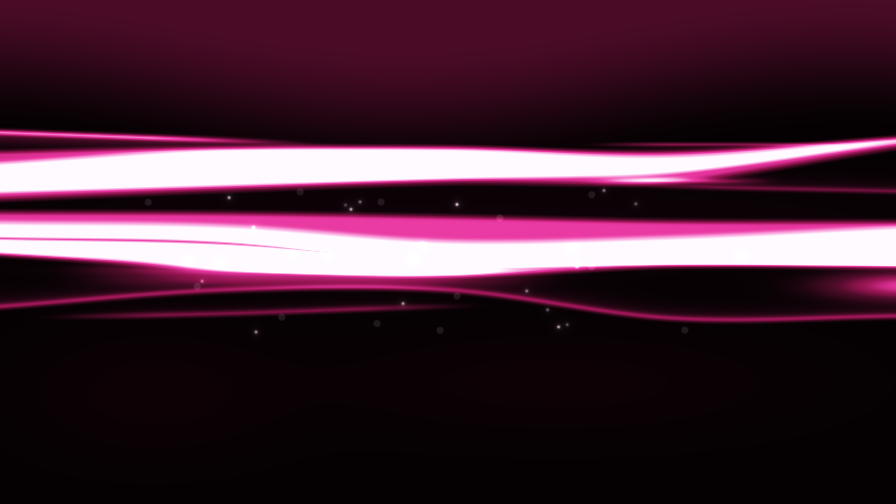
This background is drawn by a WebGL 2 fragment shader. Its source:

```glsl
#version 300 es
precision highp float;

uniform vec2 u_resolution;
out vec4 outColor;

const vec3 WINE = vec3(0.27, 0.04, 0.14);
const vec3 PLUM = vec3(0.56, 0.07, 0.30);
const vec3 MAGENTA = vec3(0.91, 0.20, 0.62);
const vec3 PINK = vec3(0.98, 0.66, 0.88);

float hash(float n) {
    return fract(sin(n * 127.1) * 43758.5453);
}

// Smooth curve through five heights spaced evenly across the canvas
float curve(float x, float a, float b, float c, float d, float e) {
    float h[7] = float[7](2.0 * a - b, a, b, c, d, e, 2.0 * e - d);
    float s = clamp(x, 0.0, 1.0) * 4.0;
    int i = min(int(s), 3);
    float t = s - float(i);
    float p = h[i], q = h[i + 1], r = h[i + 2], w = h[i + 3];
    return q + 0.5 * t * (r - p + t * (2.0 * p - 5.0 * q + 4.0 * r - w
        + t * (3.0 * (q - r) + w - p)));
}

// Filled band between two heights, with its own softness on each side
float ribbon(float y, float top, float bottom, float softTop, float softBottom) {
    return smoothstep(-softTop, softTop, top - y)
         * smoothstep(-softBottom, softBottom, y - bottom);
}

// Thin line with a one-sided tail; a negative tail hangs below
float filament(float d, float width, float tail) {
    float core = exp(-d * d / (width * width));
    float side = smoothstep(-width, width, d * sign(tail));
    return core + 0.6 * side * exp(-abs(d / tail));
}

float span(float x, float start, float end, float soft) {
    return smoothstep(start - soft, start + soft, x)
         * (1.0 - smoothstep(end - soft, end + soft, x));
}

float blob(vec2 p, vec2 center, vec2 size) {
    vec2 q = (p - center) / size;
    return exp(-dot(q, q));
}

vec3 heatColor(float heat) {
    vec3 c = mix(vec3(0.0), WINE, smoothstep(0.0, 0.3, heat));
    c = mix(c, PLUM, smoothstep(0.25, 0.5, heat));
    c = mix(c, MAGENTA, smoothstep(0.45, 0.75, heat));
    c = mix(c, PINK, smoothstep(0.72, 0.92, heat));
    return mix(c, vec3(1.0, 0.98, 1.0), smoothstep(0.88, 1.05, heat));
}

vec3 backdrop(vec2 p) {
    float lift = 0.05 * cos((p.x - 0.45) * 6.2832);
    float upper = smoothstep(0.69, 0.96, p.y + lift);
    float lower = blob(p, vec2(0.17, 0.22), vec2(0.14, 0.12))
                + blob(p, vec2(0.62, 0.24), vec2(0.25, 0.10));
    return vec3(0.018, 0.004, 0.010) + WINE * upper + vec3(0.035, 0.0, 0.010) * lower;
}

float upperBand(float x, float y) {
    float body = ribbon(y, curve(x, 0.699, 0.708, 0.709, 0.700, 0.727),
        curve(x, 0.604, 0.622, 0.637, 0.640, 0.706), 0.008, 0.010);
    float white = ribbon(y, curve(x, 0.676, 0.702, 0.705, 0.690, 0.725),
        curve(x, 0.618, 0.632, 0.645, 0.658, 0.716), 0.012, 0.008);
    float crest = filament(y - curve(x, 0.738, 0.722, 0.704, 0.700, 0.700), 0.006, -0.020);
    float trail = filament(y - curve(x, 0.640, 0.640, 0.645, 0.630, 0.620), 0.005, 0.015);
    float wisp = filament(y - 0.640, 0.006, 0.010) * span(x, 0.69, 0.83, 0.05);
    float veil = filament(y - 0.714, 0.004, -0.008) * span(x, 0.69, 0.90, 0.06);
    return 0.62 * body + 0.50 * white + 0.62 * crest * span(x, -0.2, 0.28, 0.12)
        + 0.26 * trail * span(x, 0.72, 1.3, 0.12) + 0.35 * wisp + 0.32 * veil;
}

float middleBand(float x, float y) {
    float body = ribbon(y, curve(x, 0.579, 0.577, 0.570, 0.561, 0.560),
        curve(x, 0.493, 0.466, 0.452, 0.470, 0.468), 0.010, 0.008);
    float sheet = ribbon(y, curve(x, 0.556, 0.549, 0.518, 0.526, 0.547),
        curve(x, 0.530, 0.520, 0.474, 0.474, 0.472), 0.014, 0.005);
    float fold = ribbon(y, curve(x, 0.524, 0.514, 0.482, 0.474, 0.474),
        curve(x, 0.498, 0.475, 0.459, 0.466, 0.466), 0.005, 0.009);
    return 0.68 * body + 0.45 * max(sheet, fold * span(x, -0.5, 0.51, 0.08));
}

float lowerBand(float x, float y) {
    float body = ribbon(y, 0.480, 0.436, 0.010, 0.014) * span(x, 0.16, 0.54, 0.12);
    float streak = blob(vec2(x, y), vec2(0.34, 0.464), vec2(0.17, 0.009));
    float arc = filament(y - curve(x, 0.391, 0.424, 0.424, 0.368, 0.372), 0.006, 0.018);
    float hem = filament(y - curve(x, 0.368, 0.377, 0.391, 0.395, 0.395), 0.006, 0.014);
    float flare = blob(vec2(x, y), vec2(1.02, 0.433), vec2(0.09, 0.026));
    return 0.45 * body + 0.40 * streak + 0.38 * arc
        + 0.30 * hem * span(x, 0.10, 0.48, 0.09) + 0.70 * flare;
}

// Scattered bright specks, every third one a faint larger disc
float sparkles(vec2 p, float aspect) {
    float light = 0.0;
    for (int i = 0; i < 36; i++) {
        float n = float(i) + 1.0;
        vec2 center = vec2(mix(0.16, 0.86, hash(n)), mix(0.34, 0.63, hash(n + 51.3)));
        float dist = length((p - center) * vec2(aspect, 1.0));
        float glint = exp(-dist * dist / 0.000009) + 0.25 * exp(-dist / 0.005);
        float disc = 0.10 * (1.0 - smoothstep(0.005, 0.009, dist));
        light += i % 3 == 0 ? disc : glint * mix(0.25, 0.9, hash(n + 9.7));
    }
    return light;
}

void main() {
    vec2 p = gl_FragCoord.xy / u_resolution;
    float heat = upperBand(p.x, p.y) + middleBand(p.x, p.y) + lowerBand(p.x, p.y);
    heat += 0.07 * blob(p, vec2(0.5, 0.55), vec2(0.8, 0.13));

    // Screen the light over the backdrop
    vec3 color = 1.0 - (1.0 - backdrop(p)) * (1.0 - heatColor(heat));
    color += vec3(1.0, 0.88, 0.95) * sparkles(p, u_resolution.x / u_resolution.y);
    outColor = vec4(min(color, 1.0), 1.0);
}
```
